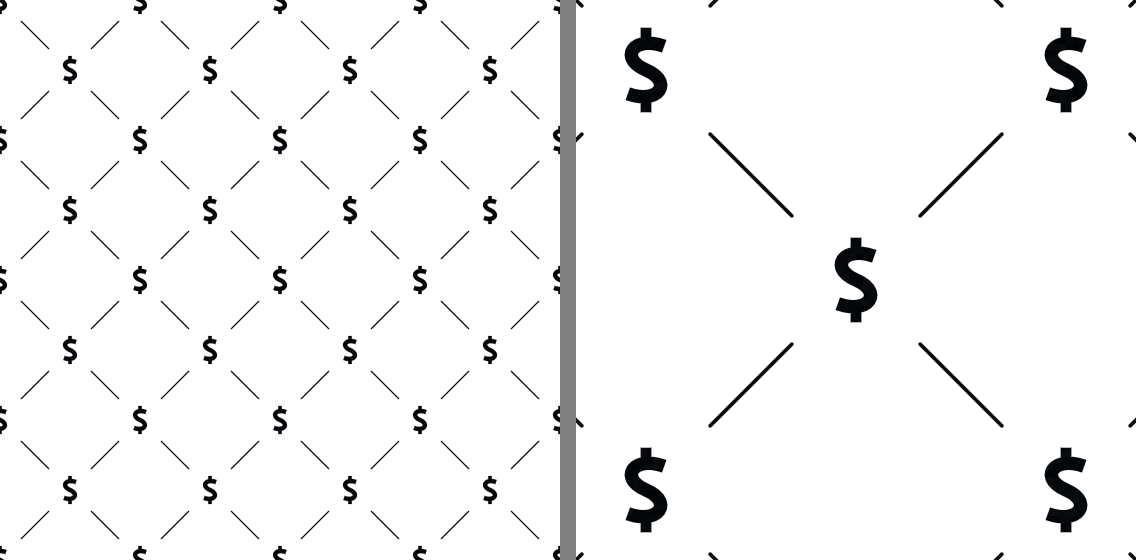
Left: the whole. Right: its middle third, enlarged.
A three.js fragment shader for this pattern:

```glsl
// Dollar signs on a diagonal lattice, joined by short thin diagonal strokes, on white.
#define REPEATS 4.0        // cells across and down
#define CELL 288.0         // drawing units per cell
#define STROKE 4.6         // half width of the S stroke
#define BAR vec2(3.7, 6.0) // half size of the bar stubs
#define BAR_Y 23.0         // height of the stub centres
#define LINE_HALF 1.25     // half width of the diagonals
#define LINE_FROM 44.0     // diagonal ends, along each axis from the cell centre
#define LINE_TO 100.0
#define GRAIN 0.04         // faint speckle in the ink
#define GRAIN_CELLS 256.0
#define PAPER vec3(1.0)
#define INK vec3(0.02, 0.03, 0.04)

varying vec2 vUv;

float hash(vec2 p) {
  return fract(sin(dot(p, vec2(127.1, 311.7))) * 43758.5453);
}

float segmentDistance(vec2 p, vec2 a, vec2 b) {
  vec2 ab = b - a;
  return length(p - a - ab * clamp(dot(p - a, ab) / dot(ab, ab), 0.0, 1.0));
}

float boxDistance(vec2 p, vec2 halfSize) {
  vec2 d = abs(p) - halfSize;
  return length(max(d, 0.0)) + min(max(d.x, d.y), 0.0);
}

// Upper half of the S: a cubic curve from the tip to the middle, cut flat at the tip.
float bowlDistance(vec2 p) {
  vec2 tip = vec2(12.5, 16.3), top = vec2(-9.0, 24.0), side = vec2(-19.0, 8.0);
  vec2 previous = tip;
  float d = 1e5;
  for (int i = 1; i <= 14; i++) {
    float t = float(i) / 14.0, s = 1.0 - t;
    vec2 point = s * s * s * tip + 3.0 * s * s * t * top + 3.0 * s * t * t * side;
    d = min(d, segmentDistance(p, previous, point));
    previous = point;
  }
  return max(d - STROKE, dot(p - tip, normalize(tip - top)));
}

float dollarDistance(vec2 p) {
  float letter = min(bowlDistance(p), bowlDistance(-p));
  float stubs = boxDistance(vec2(p.x, abs(p.y) - BAR_Y), BAR);
  return min(letter, stubs);
}

void main() {
  vec2 uv = vUv * REPEATS;
  float pixel = max(fwidth(vUv.x), fwidth(vUv.y)) * REPEATS * CELL;

  // Signs sit at cell centres and cell corners; use the nearer one.
  vec2 centre = (fract(uv) - 0.5) * CELL;
  vec2 corner = (fract(uv + 0.5) - 0.5) * CELL;
  vec2 p = dot(centre, centre) < dot(corner, corner) ? centre : corner;
  float sign = dollarDistance(p);

  // Four diagonals per cell, folded into one quadrant.
  float line = segmentDistance(abs(centre), vec2(LINE_FROM), vec2(LINE_TO)) - LINE_HALF;

  float cover = clamp(0.5 - min(sign, line) / pixel, 0.0, 1.0);
  vec2 speck = mod(floor(vUv * GRAIN_CELLS), GRAIN_CELLS);
  vec3 ink = INK + GRAIN * (hash(speck) - 0.5);
  gl_FragColor = vec4(mix(PAPER, ink, cover), 1.0);
}
```
